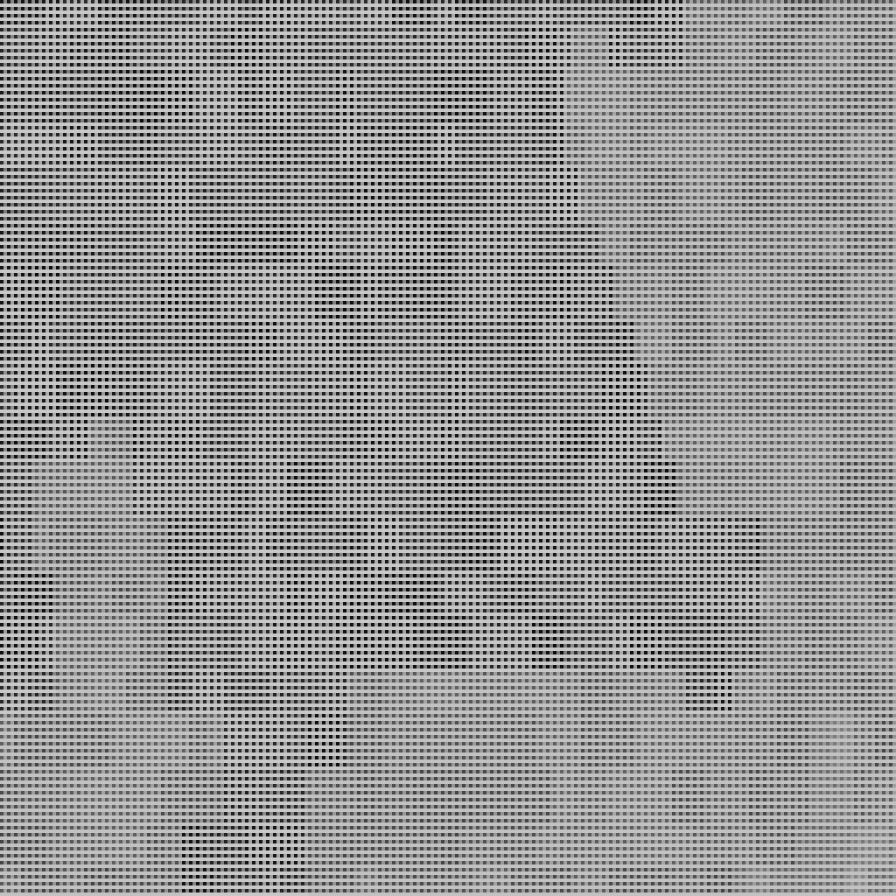
This pattern is drawn by a WebGL 2 fragment shader. Its source:

```glsl
#version 300 es
precision highp float;
// A fine grey mesh: dark dots joined by mid-grey links into rows, over a pale ground.
// Uneven bands are cut into strips that vary the tone of dots and links, and a
// stepped outline, worked out band by band, separates dark mesh from faded mesh.

uniform vec2 u_resolution;
out vec4 outColor;

const float CELLS = 128.0;         // repeats across and down
const float DOT_HALF = 0.25;       // half the dot width, in cells
const float GROUND_DARK = 0.785;   // ground inside the dark mesh
const float GROUND_FADED = 0.76;
const float DOT_DEEP = 0.08;
const float DOT_DARK = 0.15;
const float DOT_FADED = 0.325;
const float DOT_PALE = 0.45;
const float LINK_DARK = 0.525;
const float LINK_LIGHT = 0.64;
const float LINK_FADED = 0.61;
const float DARK_LINK_SHARE = 0.6;
const float DEEP_DOT_SHARE = 0.43;
const float TONE_WEAR = 0.04;      // tone drift between strips
const float PERIOD = 14.0;         // one tall band plus one short band
const float TALL = 8.0;

float hash(vec2 p) {
  vec3 q = fract(vec3(p.xyx) * 0.1031);
  q += dot(q, q.yzx + 33.33);
  return fract((q.x + q.y) * q.z);
}

float within(float x, float lo, float hi) {
  return step(lo, x) * step(x + 0.5, hi);
}

// Coverage of the first half of every cell, smoothed over one pixel
float bars(float x, float pixel) {
  float d = abs(fract(x + DOT_HALF) - 0.5);
  return clamp((DOT_HALF - d) / pixel + 0.5, 0.0, 1.0);
}

// Top row and id of the band holding a row; two extra tall bands break the rhythm
vec2 findBand(float row) {
  float extra = step(74.0, row) + step(110.0, row);
  float q = row + 4.0 - TALL * extra;
  float phase = mod(q, PERIOD);
  float isShort = step(TALL, phase);
  return vec2(row - phase + TALL * isShort,
              2.0 * floor(q / PERIOD) + isShort + 37.0 * extra);
}

// Strips 3, 5 and 6 cells wide, shifted from band to band
float findStrip(float col, float band) {
  float x = col + floor(hash(vec2(band, 7.0)) * PERIOD);
  float phase = mod(x, PERIOD);
  return 3.0 * floor(x / PERIOD) + step(3.0, phase) + step(8.0, phase);
}

// 1 inside the dark mesh, 0 in the faded mesh
float darkRegion(float col, float top) {
  float slope = max(81.0, floor(76.0 + 0.33 * top));
  float right = top < 10.0 ? 98.0 : top < 74.0 ? slope : top < 96.0 ? 109.0
              : top < 110.0 ? 50.0 : 44.0;
  float dark = step(col + 0.5, right);
  // Faded pocket on the left
  float lo = 13.0 - 8.0 * step(66.0, top) + 3.0 * step(82.0, top) - 8.0 * step(102.0, top);
  float hi = 19.0 + 5.0 * step(74.0, top) + 8.0 * step(102.0, top) - 6.0 * step(118.0, top);
  dark *= 1.0 - step(60.0, top) * within(col, lo, hi);
  // Faded notch near the top, dark island lower right
  dark *= 1.0 - within(top, 4.0, 10.0) * within(col, 82.0, 87.0);
  return max(dark, within(top, 96.0, 102.0) * within(col, 98.0, 105.0));
}

// Most bleached part, in the lower right corner
float paleRegion(float col, float top) {
  return max(within(top, 102.0, 118.0) * within(col, 116.0, 122.0),
             step(118.0, top) * step(114.0 - 9.0 * step(124.0, top), col));
}

void main() {
  vec2 uv = gl_FragCoord.xy / u_resolution;
  vec2 grid = vec2(uv.x, 1.0 - uv.y) * CELLS;   // rows run from the top
  vec2 pixel = CELLS / u_resolution;
  vec2 cell = floor(grid);

  vec2 band = findBand(cell.y);
  vec2 patchId = vec2(findStrip(cell.x, band.y), band.y);
  float dark = darkRegion(cell.x, band.x);
  float pale = paleRegion(cell.x, band.x);
  float drift = (hash(patchId + 41.0) - 0.5) * 2.0 * TONE_WEAR;

  // Tones of this strip
  float deep = step(hash(patchId + 11.0), DEEP_DOT_SHARE);
  float heavy = step(hash(patchId + 23.0), DARK_LINK_SHARE);
  float fadedDot = mix(DOT_FADED, DOT_PALE, pale) + drift;
  float dotTone = mix(fadedDot, mix(DOT_DARK, DOT_DEEP, deep), dark) + 0.6 * drift;
  float linkTone = mix(LINK_FADED, mix(LINK_LIGHT, LINK_DARK, heavy), dark) + drift;
  float ground = mix(GROUND_FADED, GROUND_DARK, dark);

  // Row of dots and links over the ground
  float rowTone = mix(linkTone, dotTone, bars(grid.x, pixel.x));
  float tone = mix(ground, rowTone, bars(grid.y, pixel.y));
  outColor = vec4(vec3(tone), 1.0);
}
```
